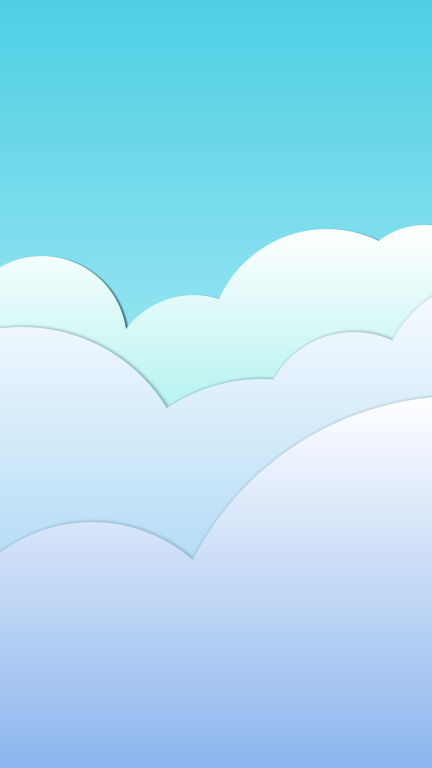
Give the GLSL for this background, as a Shadertoy shader.

```glsl
// Layered paper clouds under a turquoise sky. Each cloud bank is a union of
// round-topped columns with a vertical gradient, drawn from back to front,
// and each bank casts a soft shadow to its right on what lies behind it.

// Round bumps as (centre x, centre y, radius), in units of canvas height.
const vec3 BUMPS[10] = vec3[10](
    // back bank
    vec3(0.0547, 0.5563, 0.1104), vec3(0.2526, 0.5052, 0.1107),
    vec3(0.4258, 0.5478, 0.1540), vec3(0.5534, 0.6094, 0.0977),
    // middle bank
    vec3(0.0286, 0.3529, 0.2214), vec3(0.3411, 0.2852, 0.2214),
    vec3(0.4609, 0.4475, 0.1202), vec3(0.6497, 0.4831, 0.1572),
    // front bank
    vec3(0.1198, 0.1211, 0.1992), vec3(0.5990, 0.0938, 0.3906));

vec3 rgb(float r, float g, float b) {
    return vec3(r, g, b) / 255.0;
}

// Vertical blend from the colour at height low to the colour at height high.
vec3 gradient(float y, float low, float high, vec3 lowColor, vec3 highColor) {
    return mix(lowColor, highColor, clamp((y - low) / (high - low), 0.0, 1.0));
}

// Signed distance to a column that reaches down forever below a round top.
float columnDistance(vec2 p, vec3 bump) {
    vec2 q = p - bump.xy;
    q.y = max(q.y, 0.0);
    return length(q) - bump.z;
}

// Signed distance to the union of bumps first .. last - 1.
float bankDistance(vec2 p, int first, int last) {
    float d = 1e3;
    for (int i = first; i < last; i++) {
        d = min(d, columnDistance(p, BUMPS[i]));
    }
    return d;
}

// Shades the scene behind a bank, then lays the bank over it.
vec3 addBank(vec3 scene, vec2 p, int first, int last, vec3 fill,
             vec2 shadowOffset, float blur, float strength) {
    float pixel = 1.0 / iResolution.y;
    float shadowDistance = bankDistance(p - shadowOffset, first, last);
    float shadow = 1.0 - smoothstep(-0.5 * blur, blur, shadowDistance);
    scene *= 1.0 - strength * shadow * vec3(1.0, 0.85, 0.8);

    float edge = bankDistance(p, first, last);
    float cover = 1.0 - smoothstep(-0.75 * pixel, 0.75 * pixel, edge);
    return mix(scene, fill, cover);
}

void mainImage(out vec4 fragColor, in vec2 fragCoord) {
    vec2 p = fragCoord / iResolution.y;

    // Gradients of the sky and the three banks
    vec3 sky = gradient(p.y, 0.57, 1.0, rgb(146.0, 227.0, 240.0), rgb(77.0, 207.0, 228.0));
    vec3 back = gradient(p.y, 0.465, 0.70, rgb(181.0, 243.0, 239.0), rgb(254.0, 255.0, 255.0));
    vec3 middle = gradient(p.y, 0.27, 0.585, rgb(180.0, 220.0, 245.0), rgb(241.0, 248.0, 254.0));
    vec3 front = gradient(p.y, 0.0, 0.48, rgb(139.0, 181.0, 237.0), rgb(254.0, 254.0, 255.0));

    // Back to front
    vec3 color = sky;
    color = addBank(color, p, 0, 4, back, vec2(0.0024, -0.0016), 0.0030, 0.60);
    color = addBank(color, p, 4, 8, middle, vec2(0.0020, -0.0004), 0.0055, 0.32);
    color = addBank(color, p, 8, 10, front, vec2(0.0018, -0.0004), 0.0060, 0.24);

    fragColor = vec4(color, 1.0);
}
```
